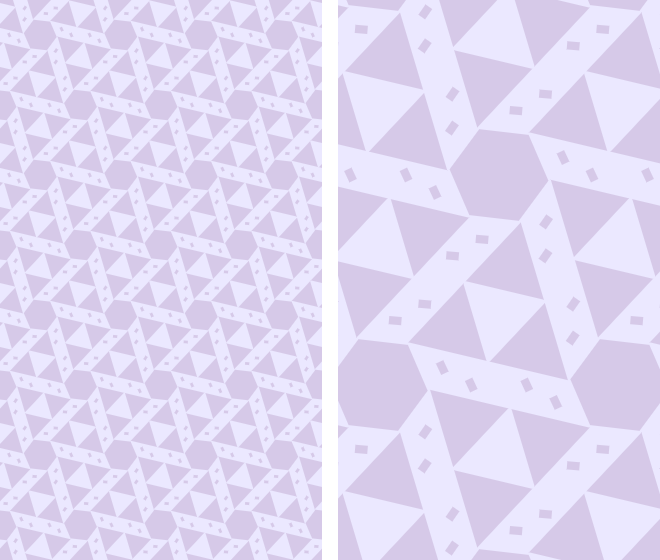
Left, the full canvas; right, a detail of the centre.
Write a Shadertoy shader that draws this pattern.

```glsl
// Lilac triangular lattice: hexagons, pinwheel triangle trios and small flecks in the lanes.
#define REPEATS 4.0          // lattice cells across, and row pairs up
#define PHASE vec2(0.0, 0.25)
#define HEX_RADIUS 0.206
#define HEX_TILT -0.115
#define TRIO_TWIST 0.232     // turn of each trio, radians
#define TRIO_SPREAD 0.2      // trio centre to triangle centre
#define TRI_RADIUS 0.192
#define FLECK_HALF vec2(0.026, 0.017)
#define FLECK_ANGLE 2.01
#define GROUND vec3(0.92, 0.91, 1.0)
#define LILAC vec3(0.84, 0.79, 0.91)

const float PI = 3.14159265;
const float ROOT3 = 1.7320508;

vec2 turn(vec2 p, float a) {
    float c = cos(a), s = sin(a);
    return vec2(c * p.x - s * p.y, s * p.x + c * p.y);
}

// Rotates p into the wedge centred on +x, one of n around the origin.
vec2 foldWedge(vec2 p, float n) {
    float step_ = 2.0 * PI / n;
    return turn(p, -step_ * round(atan(p.y, p.x) / step_));
}

// Offset from the nearest point of the triangular lattice.
vec2 nearestLattice(vec2 p) {
    vec2 cell = vec2(1.0, ROOT3);
    vec2 a = p - cell * round(p / cell);
    vec2 q = p - 0.5 * cell;
    vec2 b = q - cell * round(q / cell);
    return dot(a, a) < dot(b, b) ? a : b;
}

float hexagon(vec2 p) {
    p = foldWedge(turn(p, -HEX_TILT - PI / 6.0), 6.0);
    return p.x - HEX_RADIUS * ROOT3 * 0.5;
}

// Three triangles around an open middle; one tip points along +x.
float triangleTrio(vec2 p) {
    p = foldWedge(p, 3.0) - vec2(TRIO_SPREAD, 0.0);
    return max(-p.x, 0.5 * p.x + 0.5 * ROOT3 * abs(p.y)) - 0.5 * TRI_RADIUS;
}

float fleck(vec2 p) {
    vec2 d = abs(turn(p, -FLECK_ANGLE)) - FLECK_HALF;
    return max(d.x, d.y);
}

void mainImage(out vec4 fragColor, in vec2 fragCoord) {
    // Whole repeats on both axes keep the edges continuous.
    vec2 uv = fragCoord / iResolution.xy;
    vec2 p = (uv * REPEATS - PHASE) * vec2(1.0, ROOT3);
    float pixel = REPEATS / iResolution.x;

    // Sixfold symmetry about each hexagon leaves a single wedge to draw.
    vec2 w = foldWedge(nearestLattice(p), 6.0);
    float d = hexagon(w);

    // Trios sit at the wedge's two outer corners.
    for (float side = -1.0; side < 2.0; side += 2.0) {
        vec2 corner = vec2(0.5, side * 0.5 / ROOT3);
        float aim = side * PI / 6.0 + PI - TRIO_TWIST;
        d = min(d, triangleTrio(turn(w - corner, -aim)));
    }

    // Two staggered flecks in the lane between them.
    d = min(d, fleck(w - vec2(0.385, 0.0)));
    d = min(d, fleck(w - vec2(0.265, 0.072)));

    float ink = clamp(0.5 - d / pixel, 0.0, 1.0);
    fragColor = vec4(mix(GROUND, LILAC, ink), 1.0);
}
```
